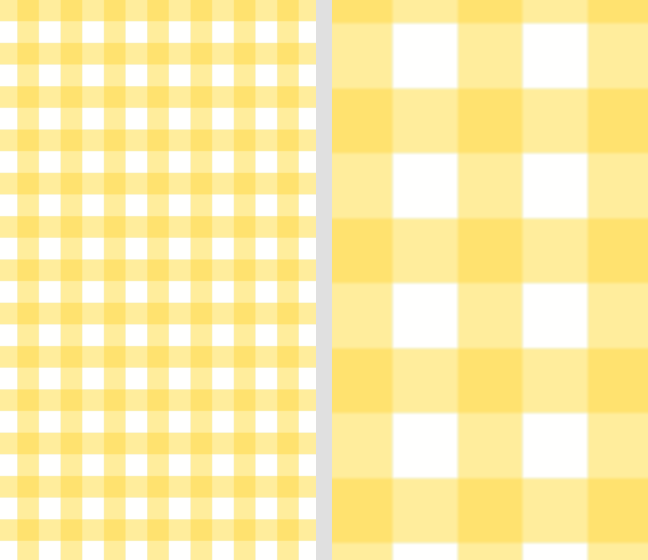
Left: the whole. Right: its middle third, enlarged.
Write a Shadertoy shader that draws this pattern.

```glsl
// Yellow and white gingham: translucent vertical and horizontal bands that deepen where they cross.
#define REPEATS_ACROSS 7.297            // band periods per canvas width
#define BAND_SHARE 0.497                // band width as a share of the period
#define FIRST_BAND vec2(0.401, -0.008)  // first band start from the top left, in periods
#define EDGE_SOFTNESS 0.0028            // half width of an edge, in canvas widths
#define EDGE_DULLING vec3(0.022, 0.008, 0.0)
#define WHITE_CLOTH vec3(1.0, 1.0, 0.995)
#define SINGLE_BAND vec3(1.0, 0.93, 0.61)
#define CROSSED_BANDS vec3(1.0, 0.885, 0.435)

// Coverage of repeating bands along both axes, measured in periods.
vec2 bandCoverage(vec2 p, float softness) {
    vec2 fromCentre = abs(fract(p - 0.5 * BAND_SHARE + 0.5) - 0.5);
    vec2 distanceToEdge = fromCentre - 0.5 * BAND_SHARE;
    return 1.0 - smoothstep(-softness, softness, distanceToEdge);
}

void mainImage(out vec4 fragColor, in vec2 fragCoord) {
    // Canvas widths from the top left corner
    vec2 uv = vec2(fragCoord.x, iResolution.y - fragCoord.y) / iResolution.x;
    float softness = max(EDGE_SOFTNESS, 0.7 / iResolution.x) * REPEATS_ACROSS;
    vec2 band = bandCoverage(uv * REPEATS_ACROSS - FIRST_BAND, softness);

    // Layer the two sets of bands
    vec3 betweenRows = mix(WHITE_CLOTH, SINGLE_BAND, band.x);
    vec3 insideRows = mix(SINGLE_BAND, CROSSED_BANDS, band.x);
    vec3 colour = mix(betweenRows, insideRows, band.y);

    // Slightly duller rim where a single band meets white
    vec2 rim = 4.0 * band * (1.0 - band) * (1.0 - band.yx);
    colour -= EDGE_DULLING * max(rim.x, rim.y);

    fragColor = vec4(colour, 1.0);
}
```
